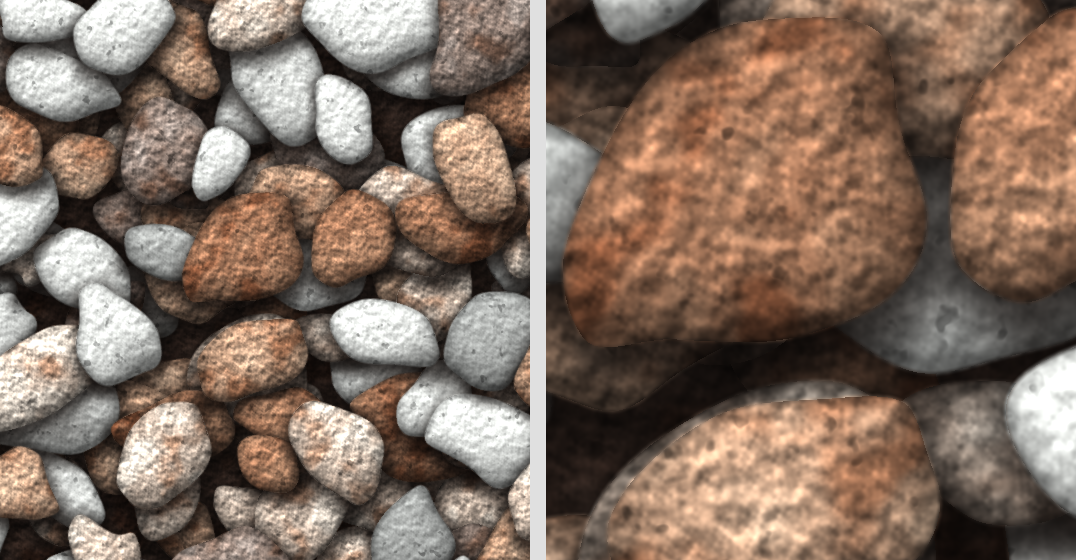
Left: the whole. Right: its middle third, enlarged.
Write a WebGL 1 fragment shader that draws this texture.

```glsl
precision highp float;
uniform vec2 u_resolution;

const float CELL = 0.2;
const vec3 GAP = vec3(0.17, 0.125, 0.105);
const vec3 CHALK = vec3(0.93, 0.94, 0.925);
const vec3 SLATE = vec3(0.68, 0.69, 0.68);
const vec3 CREAM = vec3(0.87, 0.79, 0.72);
const vec3 TAN = vec3(0.77, 0.62, 0.51);
const vec3 RUST = vec3(0.64, 0.46, 0.35);
const vec3 MAUVE = vec3(0.57, 0.5, 0.46);
const vec3 STAIN = vec3(0.84, 0.73, 0.66);
const vec3 BLEACH = vec3(1.12, 1.17, 1.2);

float hash(vec2 p) {
  vec3 a = fract(vec3(p.xyx) * 0.1031);
  a += dot(a, a.yzx + 33.33);
  return fract((a.x + a.y) * a.z);
}

vec2 hash2(vec2 p) {
  return vec2(hash(p + 17.3), hash(p + 71.9));
}

float noise(vec2 p) {
  vec2 i = floor(p), f = fract(p);
  f = f * f * (3.0 - 2.0 * f);
  float low = mix(hash(i), hash(i + vec2(1.0, 0.0)), f.x);
  float high = mix(hash(i + vec2(0.0, 1.0)), hash(i + 1.0), f.x);
  return mix(low, high, f.y);
}

float fbm(vec2 p) {
  float sum = 0.0, amp = 0.5;
  for (int i = 0; i < 3; i++) {
    sum += amp * noise(p);
    p = mat2(1.6, 1.2, -1.2, 1.6) * p + 5.7;
    amp *= 0.57;
  }
  return sum;
}

float smoothMax(float a, float b, float k) {
  float h = max(k - abs(a - b), 0.0) / k;
  return max(a, b) + h * h * k * 0.25;
}

// Relative radius of a pebble: 0 at its centre, 1 on its outline
float outline(vec2 p, vec2 radii, vec2 axis, vec2 seed, vec3 cuts) {
  vec2 q = vec2(dot(p, axis), dot(p, vec2(-axis.y, axis.x))) / radii;
  vec2 w = q * 1.1 + seed * 40.0;
  q += 0.42 * (vec2(noise(w), noise(w + 19.0)) - 0.5);
  float a = 6.28 * seed.x;
  float r = length(q);
  r = smoothMax(r, dot(q, vec2(cos(a), sin(a))) * cuts.x, 0.16);
  r = smoothMax(r, dot(q, vec2(cos(a + 2.1), sin(a + 2.1))) * cuts.y, 0.16);
  return smoothMax(r, dot(q, vec2(cos(a + 4.2), sin(a + 4.2))) * cuts.z, 0.16);
}

vec3 stoneColor(float k) {
  vec3 c = mix(CHALK, SLATE, step(0.23, k));
  c = mix(c, CREAM, step(0.31, k));
  c = mix(c, TAN, step(0.57, k));
  c = mix(c, RUST, step(0.79, k));
  return mix(c, MAUVE, step(0.89, k));
}

// Mineral stains, grain and pits as a tint; s is the place on the stone
vec3 surfaceTint(vec2 s, float warm) {
  float blotch = fbm(s * 17.0);
  float grain = fbm(s * 85.0);
  float relief = grain - fbm(s * 85.0 + vec2(-0.2, 0.45));
  vec3 tint = mix(vec3(1.0), STAIN, warm * smoothstep(0.5, 0.72, blotch));
  tint = mix(tint, BLEACH, warm * smoothstep(0.45, 0.25, blotch));
  tint *= 1.0 + (grain - 0.5) * mix(0.22, 0.5, warm);
  tint *= 1.0 + relief * mix(0.5, 0.95, warm);
  return tint * (1.0 - 0.3 * smoothstep(0.66, 0.8, fbm(s * 60.0 + 9.0)));
}

// Lays one pebble and its shadow over the heap, noting the place on top
void layPebble(inout vec3 color, inout vec3 place, vec2 p, vec2 id, float depth) {
  float size = mix(0.062, 0.122, hash(id + 3.1));
  if (length(p) > size * 1.4 + 0.045) return;
  vec2 seed = hash2(id);
  vec2 radii = size * vec2(1.06, mix(0.58, 0.9, hash(id + 8.4)));
  float angle = (hash(id + 5.7) - 0.5) * 2.4;
  vec2 axis = vec2(cos(angle), sin(angle));
  vec3 cuts = 0.75 + 0.6 * vec3(hash2(id + 5.0), hash(id + 41.0));
  float r = outline(p, radii, axis, seed, cuts);

  vec2 e = vec2(0.0015, 0.0);
  vec2 grad = vec2(outline(p + e.xy, radii, axis, seed, cuts),
                   outline(p + e.yx, radii, axis, seed, cuts)) - r;
  float slope = max(length(grad) / e.x, 1.0);
  vec2 dir = grad / (slope * e.x);
  float d = (r - 1.0) / slope;

  float shade = smoothstep(-0.012, 0.034, d - dot(dir, vec2(0.004, -0.012)));
  color = mix(mix(color * 0.3, GAP, 0.3), color, shade);

  float tilt = min(r * r, 1.0);
  vec3 normal = normalize(vec3(dir * tilt, 1.15 - 0.7 * tilt));
  float light = max(dot(normal, normalize(vec3(-0.2, 0.55, 0.85))), 0.0);
  float rim = mix(1.0, 0.82, smoothstep(0.84, 1.0, r));
  float kind = hash(id + 12.6);
  vec3 stone = stoneColor(kind) * (0.47 + 0.66 * light) * rim * depth;
  color = mix(color, stone, smoothstep(0.0025, -0.0025, d));
  if (d < 0.0) place = vec3(p + seed * 30.0, step(0.31, kind));
}

void main() {
  vec2 uv = gl_FragCoord.xy / u_resolution.y;
  vec3 color = GAP;
  vec3 place = vec3(uv, 1.0);
  // Layers from the bottom of the heap to its top
  for (int layer = 0; layer < 4; layer++) {
    float level = float(layer);
    vec2 grid = uv / CELL + level * vec2(0.43, 0.57) + 20.0;
    for (int n = 0; n < 9; n++) {
      float row = floor((float(n) + 0.5) / 3.0);
      vec2 cell = floor(grid) + vec2(float(n) - 3.0 * row, row) - 1.0;
      vec2 id = cell + level * 47.0;
      vec2 p = (grid - cell - 0.2 - 0.6 * hash2(id + 31.0)) * CELL;
      layPebble(color, place, p, id, mix(0.82, 1.0, level / 3.0));
    }
  }
  color *= surfaceTint(place.xy, place.z);
  gl_FragColor = vec4(clamp(color, 0.0, 1.0), 1.0);
}
```
